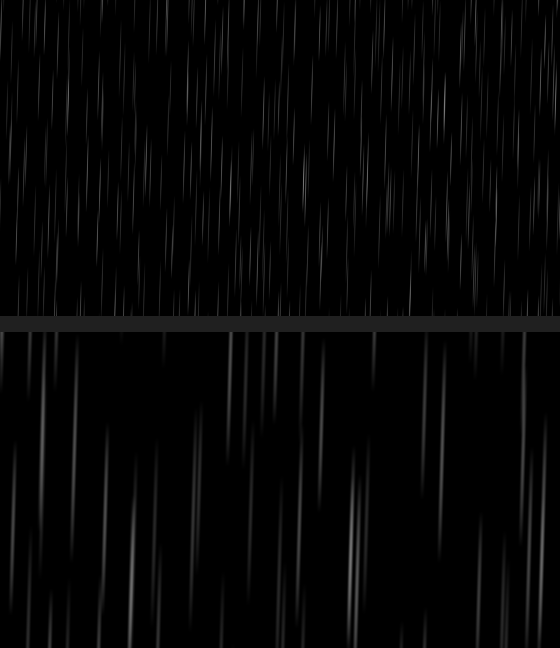
Top, the full canvas; bottom, a detail of the centre.
Give the GLSL for this pattern, as a Shadertoy shader.

```glsl
const int   LAYERS       = 4;
const float CELL_WIDTH   = 0.047;  // all lengths are fractions of canvas height
const float CELL_GROWTH  = 0.003;
const float CELL_HEIGHT  = 0.40;
const float SLANT        = 0.027;
const float FILL_CHANCE  = 0.82;
const float MIN_LENGTH   = 0.17;
const float MAX_LENGTH   = 0.25;
const float SOFT_RADIUS  = 0.0034;
const float MIN_STRENGTH = 0.15;
const float MAX_STRENGTH = 0.33;
const vec3  BACKGROUND   = vec3(0.0);
const vec3  RAIN_COLOR   = vec3(1.0);

float hash(vec3 p) {
    p = fract(p * vec3(0.1031, 0.1130, 0.0973));
    p += dot(p, p.yzx + 33.33);
    return fract((p.x + p.y) * p.z);
}

// One layer of cells, each holding at most one tapered streak
float rainLayer(vec2 p, float layer, float radius) {
    vec2 cellSize = vec2(CELL_WIDTH + CELL_GROWTH * layer, CELL_HEIGHT);
    float seed = layer * 37.0 + 11.0;

    // Shift each column so that the rows do not line up
    p.x += cellSize.x * hash(vec3(seed, 5.0, 2.0));
    float column = floor(p.x / cellSize.x) + 50.0;
    p.y += cellSize.y * hash(vec3(column, seed, 7.0));
    float row = floor(p.y / cellSize.y) + 20.0;
    vec2 local = fract(p / cellSize) * cellSize;

    // Random traits of the streak
    vec3 id = vec3(column, row, seed);
    float present  = step(hash(id + 3.0), FILL_CHANCE);
    float span     = mix(MIN_LENGTH, MAX_LENGTH, hash(id + 17.0));
    float bright   = hash(id + 29.0);
    float strength = mix(MIN_STRENGTH, MAX_STRENGTH, bright * bright);
    float centerX  = mix(0.1, 0.9, hash(id + 41.0)) * cellSize.x;
    float bottom   = hash(id + 53.0) * (cellSize.y - span);

    // Soft cross section, fading toward both ends
    float along = clamp((local.y - bottom) / span, 0.0, 1.0);
    float taper = 4.0 * along * (1.0 - along);
    float across = 1.0 - smoothstep(0.0, radius, abs(local.x - centerX));
    return present * strength * taper * across;
}

void mainImage(out vec4 fragColor, in vec2 fragCoord) {
    vec2 p = fragCoord / iResolution.y;
    p.x -= SLANT * p.y;
    float radius = max(SOFT_RADIUS, 1.0 / iResolution.y);

    float rain = 0.0;
    for (int i = 0; i < LAYERS; i++) {
        rain += rainLayer(p, float(i), radius);
    }
    fragColor = vec4(BACKGROUND + RAIN_COLOR * min(rain, 1.0), 1.0);
}
```
